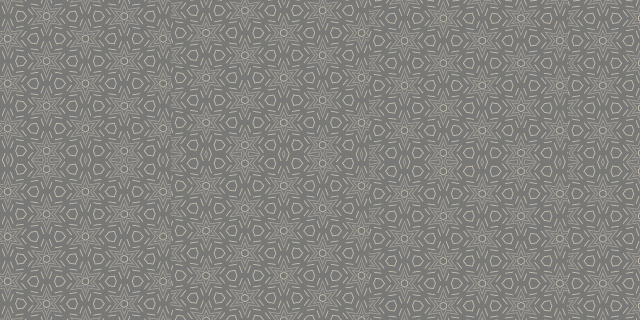
Write a Shadertoy shader that draws this pattern.

```glsl
// Thin cream stars, dashes and shields on grey wallpaper, on a hexagonal lattice.
// Each point is folded into a 30 degree wedge, where every outline is a straight line.
// Strips hang side by side with their own drop, mirrored about a level seam.

#define SPACING 0.1402      // distance between star centres, canvas height = 1
#define STRIP_WIDTH 0.620
#define STRIP_START -0.086
#define FIRST_STAR vec2(0.110, 0.0988)
#define EDGE_ANGLE 0.900    // slope of the star edges
#define LINE_WIDTH 0.0135   // in lattice units
#define TIP_GAP 0.068       // dashes stop short of the cell border
#define VALLEY_GAP 0.045    // and of the valley between two points
#define STAR_WEIGHT 0.58    // star outlines are fainter than the shields
#define SOFTNESS 1.2
#define GROUND vec3(0.470, 0.470, 0.468)
#define CREAM vec3(0.86, 0.82, 0.74)

// Vertical seam shift of each strip
float stripDrop(float strip) {
    vec4 drops = vec4(0.0, 0.018, -0.0065, -0.0065);
    return drops[int(clamp(strip, 0.0, 3.0))];
}

// Offset from the nearest star centre
vec2 nearestStar(vec2 p) {
    vec2 period = vec2(sqrt(3.0), 1.0);
    vec2 a = mod(p + 0.5 * period, period) - 0.5 * period;
    vec2 b = mod(p, period) - 0.5 * period;
    return dot(a, a) < dot(b, b) ? a : b;
}

// Fold twelve mirror sectors into one, from a valley (0) to a tip (30 degrees)
vec2 foldWedge(vec2 p) {
    vec2 tipNormal = vec2(-0.5, 0.8660254);
    p = abs(p);
    p -= 2.0 * max(dot(p, tipNormal), 0.0) * tipNormal;
    return vec2(p.x, abs(p.y));
}

// Distance to a star outline whose valleys lie at the given radius
float starLine(vec2 q, float valley) {
    vec2 normal = vec2(sin(EDGE_ANGLE), -cos(EDGE_ANGLE));
    return abs(dot(q - vec2(valley, 0.0), normal));
}

// Antialiased line coverage
float stroke(float d, float pixel) {
    return clamp(0.5 + (0.5 * LINE_WIDTH - d) / (pixel * SOFTNESS), 0.0, 1.0);
}

float motifInk(vec2 q, float pixel) {
    // Two nested stars
    float stars = min(starLine(q, 0.108), starLine(q, 0.176));
    // Broken outer star
    float towardNeighbour = dot(q, vec2(0.8660254, 0.5));
    float dashEnds = max(towardNeighbour - 0.5 + TIP_GAP, VALLEY_GAP - q.y);
    float dash = max(starLine(q, 0.280), dashEnds);
    // Centre hexagon, and shields where three cells meet
    float hexagon = abs(q.x - 0.072);
    float shield = starLine(q, 0.445);
    float bold = min(min(hexagon, dash), shield);
    return max(stroke(bold, pixel), STAR_WEIGHT * stroke(stars, pixel));
}

void mainImage(out vec4 fragColor, in vec2 fragCoord) {
    vec2 uv = fragCoord / iResolution.y;

    // Strip and mirrored height within it
    float strip = floor((uv.x - STRIP_START) / STRIP_WIDTH);
    float localX = uv.x - STRIP_START - strip * STRIP_WIDTH;
    float localY = abs(uv.y - 0.5 - stripDrop(strip));

    // Lattice and motif
    vec2 lattice = (vec2(localX, localY) - FIRST_STAR) / SPACING;
    float pixel = 1.0 / (iResolution.y * SPACING);
    float ink = motifInk(foldWedge(nearestStar(lattice)), pixel);

    fragColor = vec4(mix(GROUND, CREAM, ink), 1.0);
}
```
